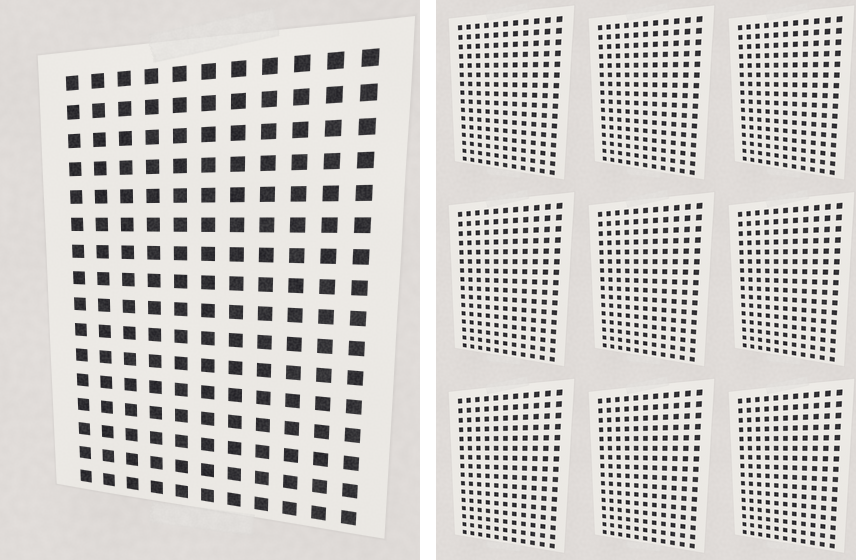
Left: one tile. Right: repeated 3 by 3.
Write a Shadertoy shader that draws this pattern.

```glsl
// Perspective view of a taped paper sheet printed with a grid of dark squares, on a plaster wall.

const vec2  GRID = vec2(11.0, 16.0);            // squares across and down
const float SQUARE_SIDE = 0.49;                 // fraction of the grid spacing
const float PRINT_SOFTNESS = 0.035;             // least edge blur, in grid spacings

// Centres of the four corner squares, in canvas fractions.
const vec2 TOP_LEFT = vec2(0.172, 0.8516), TOP_RIGHT = vec2(0.882, 0.897);
const vec2 LOW_LEFT = vec2(0.205, 0.150),  LOW_RIGHT = vec2(0.830, 0.0755);

// Sheet bounds in grid spacings, measured from the top left square.
const vec2 SHEET_MIN = vec2(-1.35, -1.05), SHEET_MAX = vec2(11.17, 15.55);

const vec3 WALL      = vec3(0.875, 0.858, 0.846);
const vec3 PAPER     = vec3(0.924, 0.914, 0.897);
const vec3 TAPE      = vec3(0.890, 0.882, 0.870);
const vec3 INK_DARK  = vec3(0.145, 0.140, 0.160);
const vec3 INK_LIGHT = vec3(0.245, 0.242, 0.252);

const vec2 CANVAS = vec2(0.75, 1.0);            // canvas proportions
const float TAU = 6.2831853;

float hash(vec2 p) {
    vec3 q = fract(vec3(p.xyx) * 0.1031);
    q += dot(q, q.yzx + 33.33);
    return fract((q.x + q.y) * q.z);
}

vec2 gradient(vec2 cell, vec2 period) {
    float angle = TAU * hash(mod(cell, period));
    return vec2(cos(angle), sin(angle));
}

// Gradient noise that wraps over the whole canvas.
float noise(vec2 uv, vec2 period) {
    vec2 p = uv * period, i = floor(p), f = p - i;
    vec2 u = f * f * f * (f * (f * 6.0 - 15.0) + 10.0);
    vec2 e = vec2(1.0, 0.0);
    float low  = mix(dot(gradient(i, period), f),
                     dot(gradient(i + e.xy, period), f - e.xy), u.x);
    float high = mix(dot(gradient(i + e.yx, period), f - e.yx),
                     dot(gradient(i + e.xx, period), f - e.xx), u.x);
    return mix(low, high, u.y);
}

// Projective map from the unit square to the quad a, b, c, d.
mat3 squareToQuad(vec2 a, vec2 b, vec2 c, vec2 d) {
    vec2 e = b - c, f = d - c, s = a - b + c - d;
    float det = e.x * f.y - f.x * e.y;
    float g = (s.x * f.y - f.x * s.y) / det;
    float h = (e.x * s.y - s.x * e.y) / det;
    return mat3(vec3(b - a + g * b, g), vec3(d - a + h * d, h), vec3(a, 1.0));
}

// Smoothed coverage of a box centred on zero.
float boxCover(vec2 p, vec2 halfSize, vec2 blur) {
    vec2 c = clamp((halfSize - abs(p)) / blur + 0.5, 0.0, 1.0);
    return c.x * c.y;
}

// Translucent strip with torn ends and a faint rim.
vec3 addTape(vec3 col, vec2 p, vec2 centre, vec2 halfSize, float angle, float wear) {
    float c = cos(angle), s = sin(angle);
    vec2 q = mat2(c, -s, s, c) * (p - centre);
    q.x += 0.004 * wear;
    vec2 blur = vec2(1.5 / iResolution.y);
    float body = boxCover(q, halfSize, blur);
    float core = boxCover(q, halfSize - 0.0025, blur * 2.0);
    col = mix(col, TAPE + 0.02 * wear, 0.6 * body);
    return col - 0.018 * (body - core);
}

void mainImage(out vec4 fragColor, in vec2 fragCoord) {
    vec2 uv = fragCoord / iResolution.xy;
    vec2 p = uv * CANVAS;

    // Grid coordinates: whole numbers fall on the square centres.
    mat3 view = squareToQuad(TOP_LEFT, TOP_RIGHT, LOW_RIGHT, LOW_LEFT);
    vec3 ray = inverse(view) * vec3(uv, 1.0);
    vec2 grid = ray.xy / ray.z * (GRID - 1.0);
    vec2 pixel = fwidth(grid);

    float broad = noise(uv, vec2(3.0, 4.0));
    float plaster = noise(uv, vec2(42.0, 56.0));
    float grain = noise(uv, vec2(180.0, 240.0));

    // Wall
    vec3 col = WALL + 0.025 * broad + 0.016 * plaster + 0.006 * grain;

    // Sheet and its contact shadow
    vec2 sheetPos = grid - 0.5 * (SHEET_MIN + SHEET_MAX);
    vec2 sheetHalf = 0.5 * (SHEET_MAX - SHEET_MIN);
    sheetPos += 0.04 * broad;
    vec2 outside = abs(sheetPos) - sheetHalf;
    float gap = max(outside.x, outside.y);
    col *= 1.0 - 0.035 * (1.0 - smoothstep(0.0, 0.11, gap));
    vec3 paper = PAPER + 0.012 * broad + 0.006 * grain;
    paper += 0.006 * (uv.y - 0.5);
    col = mix(col, paper, boxCover(sheetPos, sheetHalf, pixel));

    // Tape across the top and bottom of the sheet
    float wear = plaster + grain;
    col = addTape(col, p, vec2(0.3815, 0.9375), vec2(0.115, 0.026), 0.21, wear);
    col = addTape(col, p, vec2(0.361, 0.074), vec2(0.093, 0.019), -0.13, wear);

    // Printed squares, a little more worn towards the right
    vec2 id = clamp(round(grid), vec2(0.0), GRID - 1.0);
    float tone = 0.36 + 0.22 * id.x / GRID.x + 0.3 * (hash(id + 7.0) - 0.5);
    tone += 0.9 * grain + 0.35 * plaster;
    vec3 ink = mix(INK_DARK, INK_LIGHT, clamp(tone, -0.2, 1.2));
    vec2 blur = max(pixel, vec2(PRINT_SOFTNESS));
    col = mix(col, ink, boxCover(grid - id, vec2(0.5 * SQUARE_SIDE), blur));

    fragColor = vec4(col, 1.0);
}
```
